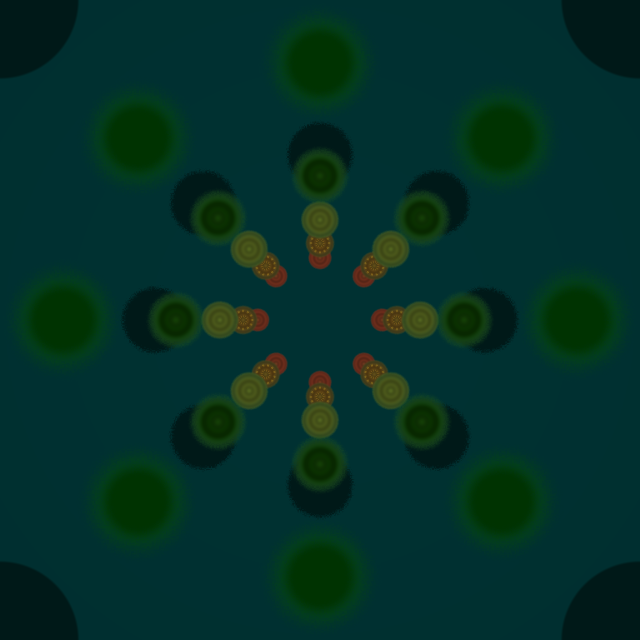
This background is drawn by a Shadertoy shader. Its source:

```glsl
// Eight spokes of soft discs receding from green to red on deep teal.
#define SPOKES 8.0
#define DEPTHS 5
#define NEAR_DEPTH 2.49
#define DEPTH_STEP 1.95
#define DISC_SCALE 0.19
#define SHADOW_DISTANCE 0.258
#define SHADOW_RADIUS 0.052
#define CORNER_RADIUS 0.123
#define GRAIN_CELLS 512.0

const vec3 TEAL = vec3(0.0, 0.188, 0.19);
const vec3 SHADOW = vec3(0.0, 0.098, 0.095);

// Disc bodies and rims, ordered from near to far
const vec3 BODY[5] = vec3[5](
    vec3(0.0, 0.20, 0.0), vec3(0.035, 0.17, 0.0), vec3(0.27, 0.31, 0.09),
    vec3(0.32, 0.23, 0.07), vec3(0.42, 0.15, 0.08));
const vec3 RIM[5] = vec3[5](
    vec3(0.015, 0.27, 0.07), vec3(0.10, 0.29, 0.11), vec3(0.23, 0.32, 0.13),
    vec3(0.27, 0.25, 0.11), vec3(0.47, 0.17, 0.10));

float hash(vec2 p) {
    p = fract(p * vec2(0.1031, 0.1137));
    p += dot(p, p.yx + 33.33);
    return fract((p.x + p.y) * p.x * 43.7);
}

// Soft coverage of a disc, fading between the inner and outer radii
float disc(float d, float inner, float outer) {
    return 1.0 - smoothstep(inner, outer, d);
}

// Thin ring centred on the given radius
float ring(float d, float radius, float width) {
    return exp(-pow((d - radius) / width, 2.0));
}

// Fold the plane into one spoke lying along +x
vec2 foldSpokes(vec2 p) {
    float sector = 6.283185 / SPOKES;
    float angle = mod(atan(p.y, p.x) + 0.5 * sector, sector) - 0.5 * sector;
    return length(p) * vec2(cos(angle), sin(angle));
}

void mainImage(out vec4 fragColor, in vec2 fragCoord) {
    float pixel = 1.0 / iResolution.y;
    vec2 p = (fragCoord - 0.5 * iResolution.xy) * pixel;
    float grain = hash(floor(p * GRAIN_CELLS) + 700.0) - 0.5;
    vec2 spoke = foldSpokes(p);

    // Background and dark corner discs
    vec3 color = TEAL * (1.03 - 0.12 * dot(p, p));
    float corner = length(abs(p) - 0.5);
    color = mix(color, SHADOW, disc(corner, CORNER_RADIUS - 0.003, CORNER_RADIUS + 0.002));

    // Grainy shadow behind each spoke
    float shadow = length(spoke - vec2(SHADOW_DISTANCE, 0.0)) + grain * 0.005;
    color = mix(color, SHADOW, disc(shadow, SHADOW_RADIUS - 0.007, SHADOW_RADIUS + 0.003));

    // Perspective chain, painted from far to near
    for (int i = DEPTHS - 1; i >= 0; i--) {
        float distanceOut = 1.0 / (NEAR_DEPTH + DEPTH_STEP * float(i));
        vec2 local = (spoke - vec2(distanceOut, 0.0)) / (DISC_SCALE * distanceOut);
        float d = length(local);
        float edge = pixel / (DISC_SCALE * distanceOut);

        // Near discs blur more than far ones
        float blur = i == 0 ? 0.46 : (i == 1 ? 0.22 : 0.06);
        float grainy = d + grain * blur * 0.25;
        float cover = disc(grainy, 0.98 - blur - edge, i == 0 ? 1.25 : 1.02 + 0.5 * blur);
        vec3 tint = mix(BODY[i], RIM[i], smoothstep(0.52, 0.88, d));

        // Concentric bands, a lit core and dotted ornament
        if (i > 0) {
            tint *= 1.0 + 0.08 * cos(d * 19.0);
            tint += vec3(0.04, 0.06, 0.02) * exp(-d * d * 22.0);
        }
        if (i == 3) {
            float dots = smoothstep(-0.2, 0.6, cos(atan(local.y, local.x) * 12.0));
            float ornament = ring(d, 0.62, 0.08) * dots + 0.7 * ring(d, 0.25, 0.08) * dots;
            tint += vec3(0.16, 0.13, 0.02) * ornament;
        }
        float opacity = i == 4 ? 0.88 : 0.97;
        color = mix(color, tint, cover * opacity);
    }

    fragColor = vec4(color, 1.0);
}
```
